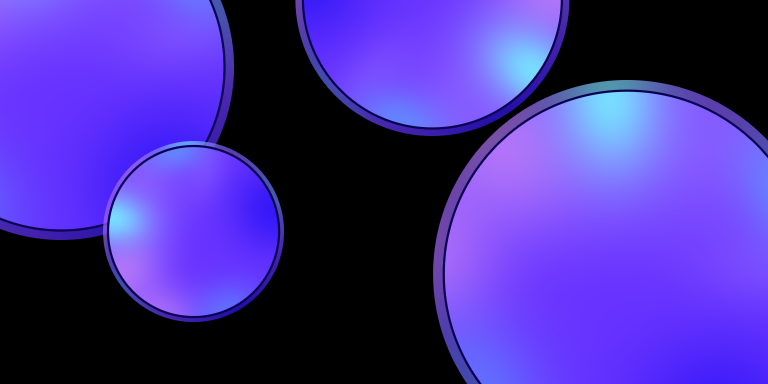
Write a WebGL 2 fragment shader that draws this background.

```glsl
#version 300 es
precision highp float;

uniform vec2 u_resolution;
out vec4 outColor;

// Discs: centre x, centre y, outer radius (canvas heights), fill rotation
const int DISC_COUNT = 4;
const vec4 DISCS[DISC_COUNT] = vec4[](
    vec4(0.159, 0.8255, 0.4505, 0.20),
    vec4(0.504, 0.3970, 0.2357, 1.31),
    vec4(1.126, 1.0026, 0.3568, -2.29),
    vec4(1.633, 0.2865, 0.5052, 0.0));

const float INNER_RATIO = 0.945;
const float LINE_WIDTH = 0.0058;
const float RIM_OPACITY = 0.68;

const vec3 BACKDROP = vec3(0.0);
const vec3 LINE_COLOR = vec3(0.04, 0.0, 0.32);
const vec3 VIOLET = vec3(0.41, 0.20, 1.0);
const vec3 LAVENDER = vec3(0.54, 0.36, 1.0);
const vec3 ORCHID = vec3(0.72, 0.47, 0.97);
const vec3 INDIGO = vec3(0.20, 0.09, 0.97);
const vec3 AZURE = vec3(0.38, 0.54, 1.0);
const vec3 PERIWINKLE = vec3(0.38, 0.45, 1.0);
const vec3 CYAN = vec3(0.47, 0.86, 1.0);

mat2 rotation(float angle) {
    float c = cos(angle), s = sin(angle);
    return mat2(c, s, -s, c);
}

// Soft elliptical spot: size.x runs along the radius, size.y across it
float spot(vec2 p, float angle, float distanceOut, vec2 size) {
    vec2 q = rotation(-angle) * p - vec2(distanceOut, 0.0);
    q /= size;
    return exp(-dot(q, q));
}

// Blended colour field over the unit disc
vec3 meshGradient(vec2 p) {
    vec3 color = mix(VIOLET, LAVENDER, 0.9 * smoothstep(-0.15, 0.75, p.y));
    color = mix(color, LAVENDER, 0.55 * spot(p, 0.05, 0.75, vec2(0.4, 0.25)));
    color = mix(color, INDIGO, 0.95 * spot(p, -1.03, 0.98, vec2(0.48, 0.50)));
    color = mix(color, ORCHID, 0.80 * spot(p, 3.05, 1.08, vec2(0.38, 0.50)));
    color = mix(color, ORCHID, 0.85 * spot(p, 2.34, 0.98, vec2(0.42, 0.32)));
    color = mix(color, PERIWINKLE, 0.90 * spot(p, 3.80, 1.02, vec2(0.32, 0.42)));
    color = mix(color, AZURE, 0.90 * spot(p, 0.46, 0.98, vec2(0.22, 0.36)));
    color = mix(color, CYAN, spot(p, 1.67, 0.96, vec2(0.40, 0.28)));
    return color;
}

// Antialiased coverage of a signed distance
float coverage(float d, float pixel) {
    return clamp(0.5 - d / pixel, 0.0, 1.0);
}

void main() {
    vec2 uv = gl_FragCoord.xy / u_resolution.y;
    float pixel = 1.0 / u_resolution.y;
    vec3 color = BACKDROP;

    for (int i = 0; i < DISC_COUNT; i++) {
        vec4 disc = DISCS[i];
        vec2 offset = uv - disc.xy;
        float dist = length(offset);
        float innerRadius = disc.z * INNER_RATIO;

        // Translucent rim keeps an upright gradient
        float rim = coverage(dist - disc.z, pixel);
        color = mix(color, meshGradient(offset / disc.z), RIM_OPACITY * rim);

        // Opaque face turns its gradient
        vec2 facePoint = rotation(-disc.w) * offset / innerRadius;
        float face = coverage(dist - innerRadius, pixel);
        color = mix(color, meshGradient(facePoint), face);

        // Dark outline between rim and face
        float line = coverage(abs(dist - innerRadius) - 0.5 * LINE_WIDTH, pixel);
        color = mix(color, LINE_COLOR, line);
    }

    outColor = vec4(color, 1.0);
}
```
